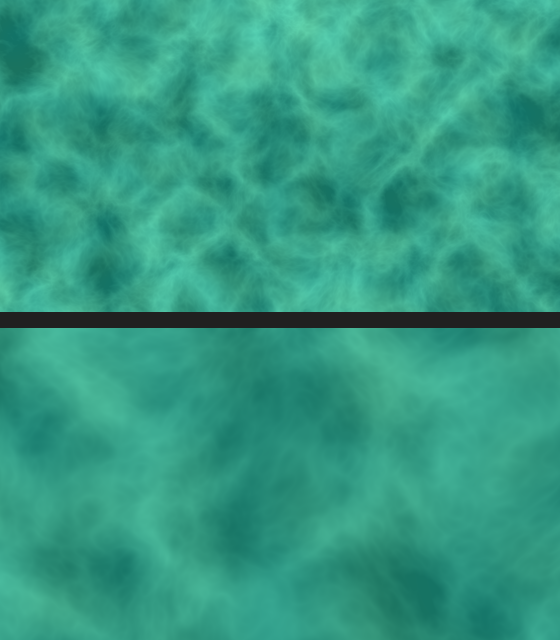
Top, the full canvas; bottom, a detail of the centre.
A Shadertoy shader for this texture:

```glsl
// Cloudy sea-green water crossed by soft, pale light filaments.
// Folded gradient noise makes bright creases around dark pools; a slight
// domain warp and a broad drift of light break up the regularity.

const vec3 DEEP_GREEN = vec3(0.085, 0.450, 0.390);
const vec3 PALE_MINT  = vec3(0.370, 0.840, 0.700);
const vec3 CYAN_SHIFT = vec3(-0.035, 0.0, 0.035);
const int OCTAVES = 5;

// Sine-free hash: two values in 0..1 per lattice cell
vec2 hash2(vec2 cell) {
    vec3 q = fract(cell.xyx * vec3(0.1031, 0.1030, 0.0973));
    q += dot(q, q.yzx + 33.33);
    return fract((q.xx + q.yz) * q.zy);
}

// Contribution of the random slope at one lattice corner
float cornerSlope(vec2 cell, vec2 offset) {
    vec2 slope = normalize(hash2(cell) * 2.0 - 0.999);
    return dot(slope, offset);
}

// Signed gradient noise with quintic blending
float gradientNoise(vec2 p) {
    vec2 cell = floor(p);
    vec2 f = p - cell;
    vec2 blend = f * f * f * (f * (f * 6.0 - 15.0) + 10.0);
    vec2 right = vec2(1.0, 0.0);
    vec2 up = vec2(0.0, 1.0);
    float low = mix(cornerSlope(cell, f),
                    cornerSlope(cell + right, f - right), blend.x);
    float high = mix(cornerSlope(cell + up, f - up),
                     cornerSlope(cell + 1.0, f - 1.0), blend.x);
    return mix(low, high, blend.y);
}

// Sum of folded noise; the fold is rounded by softness
float turbulence(vec2 p, float gain, float softness) {
    float total = 0.0;
    float weight = 1.0;
    for (int i = 0; i < OCTAVES; i++) {
        float n = gradientNoise(p);
        total += weight * sqrt(n * n + softness * softness);
        p = p * 2.03 + vec2(17.3, 41.7);
        weight *= gain;
    }
    return total;
}

// Bend coordinates so that the filaments wander
vec2 warp(vec2 p, float frequency, float amount) {
    vec2 q = p * frequency;
    return p + amount * vec2(gradientNoise(q + 31.4), gradientNoise(q + 77.9));
}

void mainImage(out vec4 fragColor, in vec2 fragCoord) {
    vec2 uv = fragCoord / iResolution.y;

    // Pools and filaments
    vec2 flow = warp(uv, 5.0, 0.05);
    float pools = turbulence(flow * 3.7 + 9.2, 0.56, 0.025);

    // Broad patches of light
    float drift = gradientNoise(uv * 2.1 + 53.6);
    float light = 0.455 + (0.395 - pools) * 1.0 + drift * 0.38;

    // Water colour with a faint wandering tint
    vec3 color = mix(DEEP_GREEN, PALE_MINT, clamp(light, 0.0, 1.0));
    color += CYAN_SHIFT * gradientNoise(uv * 9.0 + 120.5);
    fragColor = vec4(color, 1.0);
}
```
